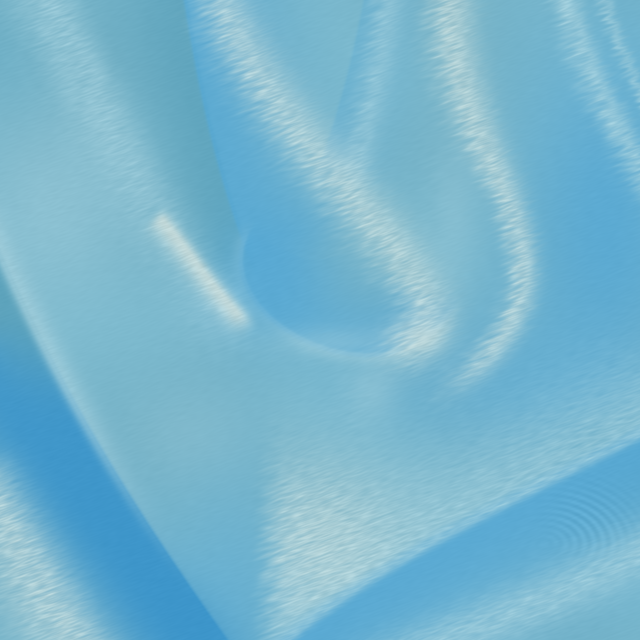
This texture is drawn by a WebGL 1 fragment shader. Its source:

```glsl
precision highp float;
// Draped blue organza: soft pools of colour under curved folds.
// Each fold is a cubic curve with its own falloff on either side, so a small
// width makes a crisp hem; stretched gradient noise frays the woven sheen.

uniform vec2 u_resolution;

const vec3 HAZE = vec3(0.47, 0.71, 0.79);
const vec3 TEAL = vec3(0.35, 0.63, 0.73);
const vec3 BLUE = vec3(0.34, 0.66, 0.83);
const vec3 DEEP = vec3(0.23, 0.58, 0.79);
const vec3 PALE = vec3(0.64, 0.81, 0.86);
const vec3 CREAM = vec3(0.80, 0.87, 0.86);
const vec2 THREAD_SCALE = vec2(32.0, 190.0);
const float THREAD_ANGLE = 0.35;
const float FRAY = 0.016;
const float WEAVE = 0.035;
const float HEM = 0.004;
const float STEPS = 20.0;

vec3 col = HAZE;

vec2 slope(vec2 cell) {
  float h = 6.2832 * fract(sin(dot(cell, vec2(127.1, 311.7))) * 43758.5);
  return vec2(cos(h), sin(h));
}

float gradientNoise(vec2 p) {
  vec2 i = floor(p), f = fract(p), e = vec2(1.0, 0.0);
  vec2 u = f * f * (3.0 - 2.0 * f);
  float low = mix(dot(slope(i), f), dot(slope(i + e), f - e), u.x);
  float high = mix(dot(slope(i + e.yx), f - e.yx), dot(slope(i + 1.0), f - 1.0), u.x);
  return mix(low, high, u.y);
}

vec2 cubic(vec4 ab, vec4 cd, float t) {
  vec2 m = mix(ab.zw, cd.xy, t);
  vec2 l = mix(mix(ab.xy, ab.zw, t), m, t);
  return mix(l, mix(m, mix(cd.xy, cd.zw, t), t), t);
}

// Falloff around a curve; widths are for the left and right of its travel.
float fold(vec2 p, vec4 ab, vec4 cd, vec2 widths) {
  vec2 start = ab.xy;
  float nearest = 100.0, side = 1.0, along = 0.0;
  for (float i = 1.0; i <= STEPS; i++) {
    vec2 end = cubic(ab, cd, i / STEPS);
    vec2 seg = end - start, rel = p - start;
    float h = clamp(dot(rel, seg) / dot(seg, seg), 0.0, 1.0);
    float dist = length(rel - seg * h);
    if (dist < nearest) {
      nearest = dist;
      side = seg.x * rel.y - seg.y * rel.x;
      along = (i - 1.0 + h) / STEPS;
    }
    start = end;
  }
  float x = nearest / (side > 0.0 ? widths.x : widths.y);
  return exp(-x * x) * smoothstep(0.0, 0.1, along) * smoothstep(1.0, 0.86, along);
}

void tint(vec3 dye, float amount) {
  col = mix(col, dye, amount);
}

// Soft ellipse: centre in xy, radii in zw.
float pool(vec2 p, vec4 shape) {
  vec2 v = (p - shape.xy) / shape.zw;
  return exp(-dot(v, v));
}

void main() {
  vec2 p = gl_FragCoord.xy / u_resolution;
  vec2 dir = vec2(cos(THREAD_ANGLE), sin(THREAD_ANGLE));
  vec2 weft = vec2(dot(p, dir), dir.x * p.y - dir.y * p.x) * THREAD_SCALE;
  float thread = gradientNoise(weft), fine = gradientNoise(weft * 1.9 + 7.0);
  vec2 q = p + FRAY * thread * dir;
  float gleam = 0.9 + 0.45 * thread + 0.3 * fine;

  // Broad pools of colour
  col += 0.03 * gradientNoise(p * 5.0);
  tint(PALE, 0.45 * pool(p, vec4(0.08, 0.68, 0.13, 0.16)));
  tint(TEAL, 0.40 * pool(p, vec4(0.03, 0.93, 0.14, 0.10)));
  tint(BLUE, 0.85 * pool(p, vec4(0.95, 0.65, 0.14, 0.30)));
  tint(BLUE, 0.50 * pool(p, vec4(0.78, 0.40, 0.22, 0.12)));
  tint(TEAL, 0.70 * pool(p, vec4(1.0, 0.28, 0.13, 0.07)));
  tint(BLUE, 0.50 * pool(p, vec4(0.36, 0.04, 0.11, 0.20)));
  tint(PALE, 0.30 * pool(q, vec4(0.71, 0.67, 0.04, 0.13)));
  tint(PALE, 0.40 * pool(q, vec4(0.58, 0.39, 0.04, 0.05)));
  tint(PALE, 0.25 * pool(q, vec4(0.30, 0.32, 0.10, 0.08)));

  // Upper left drape
  tint(PALE, 0.7 * gleam * fold(p, vec4(0.04, 1.08, 0.17, 0.82), vec4(0.24, 0.67, 0.42, 0.45), vec2(0.035, 0.06)));

  // Central pocket: vertical hem, then its rounded rim and glint
  vec4 a = vec4(0.275, 1.1, 0.31, 0.86), b = vec4(0.34, 0.72, 0.41, 0.55);
  tint(TEAL, 0.75 * fold(p, a, b, vec2(HEM, 0.10)));
  tint(BLUE, 0.80 * fold(p, a, b, vec2(0.13, HEM)));
  a = vec4(0.40, 0.66, 0.28, 0.50);
  b = vec4(0.65, 0.33, 0.72, 0.55);
  tint(BLUE, 0.65 * fold(p, a, b, vec2(0.09, HEM)));
  tint(PALE, 0.45 * fold(p, a, b, vec2(HEM, 0.014)));
  tint(BLUE, 0.80 * pool(p, vec4(0.43, 0.57, 0.09, 0.10)));
  tint(PALE, 0.40 * pool(q, vec4(0.52, 0.465, 0.10, 0.025)));
  tint(CREAM, 0.85 * fold(p, vec4(0.24, 0.67, 0.29, 0.62), vec4(0.32, 0.56, 0.40, 0.48), vec2(0.012, 0.022)));

  // Sheen bands across the centre and right
  tint(BLUE, 0.35 * fold(p, vec4(0.59, 1.1, 0.56, 0.93), vec4(0.54, 0.84, 0.49, 0.71), vec2(0.08, HEM)));
  tint(PALE, 0.55 * gleam * fold(q, vec4(0.62, 1.08, 0.60, 0.93), vec4(0.58, 0.82, 0.54, 0.68), vec2(0.024)));
  tint(CREAM, 0.62 * gleam * fold(q, vec4(0.32, 1.08, 0.40, 0.72), vec4(0.88, 0.50, 0.56, 0.43), vec2(0.04)));
  tint(CREAM, 0.50 * pool(q, vec4(0.655, 0.475, 0.04, 0.025)));
  vec2 flare = vec2(mix(0.022, 0.036, smoothstep(0.6, 0.95, p.y)));
  tint(CREAM, 0.65 * gleam * fold(q, vec4(0.72, 1.1, 0.62, 0.75), vec4(1.04, 0.60, 0.65, 0.355), flare));
  a = vec4(0.86, 1.09, 0.92, 0.88);
  b = vec4(0.95, 0.82, 1.08, 0.62);
  tint(PALE, 0.75 * gleam * fold(q, a, b, vec2(0.018, 0.026)));
  tint(PALE, 0.60 * gleam * fold(q - vec2(0.05, 0.02), a, b, vec2(0.01)));

  // Lower left fold: shaded side, trough, bright hem and corner gloss
  a = vec4(-0.08, 0.78, 0.07, 0.44);
  b = vec4(0.15, 0.27, 0.44, -0.12);
  tint(mix(DEEP, TEAL, smoothstep(0.32, 0.52, p.y)), 0.92 * fold(p, a, b, vec2(HEM, 0.16)));
  tint(DEEP, 0.7 * fold(p, vec4(-0.08, 0.48, 0.08, 0.27), vec4(0.18, 0.13, 0.40, -0.12), vec2(0.06)));
  tint(PALE, 0.75 * smoothstep(0.05, 0.45, p.y) * fold(p, a, b, vec2(0.025, 0.01)));
  tint(CREAM, 0.65 * gleam * fold(p, vec4(-0.05, 0.28, 0.03, 0.15), vec4(0.08, 0.05, 0.20, -0.12), vec2(0.045, 0.07)));

  // Lower right sheet: shaded underside, lit top and a second lit fold
  a = vec4(0.38, -0.06, 0.58, 0.13);
  b = vec4(0.78, 0.20, 1.15, 0.40);
  float bound = smoothstep(0.39, 0.45, q.x);
  tint(BLUE, 0.90 * fold(p, a, b, vec2(0.012, 0.17)));
  tint(PALE, 0.65 * gleam * bound * fold(q, a, b, vec2(0.11, 0.008)));
  bound *= smoothstep(-0.01, 0.02, q.y - 0.6 * q.x + 0.25);
  tint(CREAM, 0.60 * gleam * bound * pool(q, vec4(0.49, 0.16, 0.13, 0.13)));
  tint(PALE, 0.7 * gleam * fold(q, vec4(0.54, -0.07, 0.78, 0.04), vec4(0.90, 0.07, 1.12, 0.20), vec2(0.04)));

  // Moire rings and overall weave
  float rings = sin(length((p - vec2(0.85, 0.15)) * vec2(1.0, 1.5)) * 420.0);
  col += 0.025 * rings * pool(p, vec4(0.92, 0.19, 0.06, 0.05));
  col += WEAVE * (0.5 * thread + fine) * (0.35 + smoothstep(0.5, 0.7, col.r));
  gl_FragColor = vec4(clamp(col, 0.0, 1.0), 1.0);
}
```
